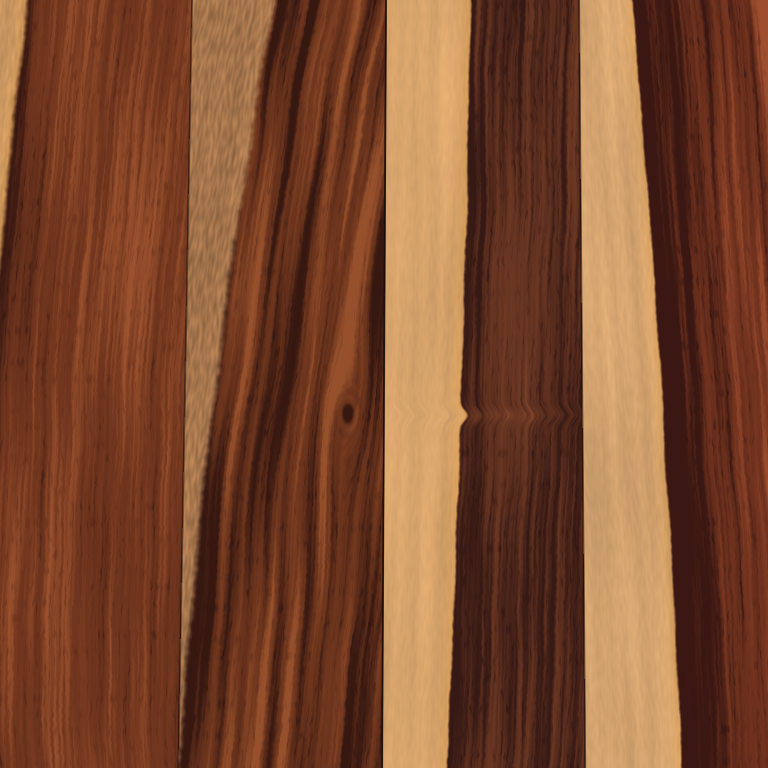
A three.js fragment shader for this texture:

```glsl
varying vec2 vUv;

// Seams between the four boards
const vec3 SEAM_BOTTOM = vec3(0.232, 0.4975, 0.762);
const vec3 SEAM_TOP = vec3(0.250, 0.5026, 0.754);
const float SEAM_WIDTH = 0.0011;

// Per board, left to right: sapwood edge x = base + slope * y + bow * y * y
const vec4 EDGE_BASE = vec4(-0.020, 0.232, 0.582, 0.887);
const vec4 EDGE_SLOPE = vec4(-0.020, 0.075, 0.045, -0.040);
const vec4 EDGE_BOW = vec4(0.076, 0.050, -0.014, -0.024);
const vec4 EDGE_SOFT = vec4(0.004, 0.005, 0.002, 0.002);

// Per board: heartwood tone and grain
const vec4 TONE = vec4(0.60, 0.47, 0.35, 0.20);
const vec4 TONE_RISE = vec4(0.05, 0.04, -0.03, 0.42);
const vec4 RIM_WIDTH = vec4(0.020, 0.020, 0.014, 0.030);
const vec4 BAND_FREQ = vec4(48.0, 56.0, 85.0, 75.0);
const vec4 BAND_CONTRAST = vec4(0.38, 1.05, 0.38, 0.52);
const vec4 SAP_FLECK = vec4(0.10, 0.24, 0.045, 0.055);

const vec3 DARK = vec3(0.215, 0.095, 0.070);
const vec3 RUSSET = vec3(0.420, 0.205, 0.118);
const vec3 AMBER = vec3(0.590, 0.320, 0.185);
const vec3 SEAM_COLOR = vec3(0.10, 0.045, 0.035);

const vec2 KNOT = vec2(0.453, 0.462);
const vec2 KNOT_REACH = vec2(0.030, 0.100);
const vec2 KNOT_CORE = vec2(0.007, 0.012);
const float NOTCH_Y = 0.459;
const float NOTCH_HEIGHT = 0.010;
const float NOTCH_DEPTH = 0.009;

vec2 gradient(vec2 cell) {
  float angle = 6.28318 * fract(sin(dot(cell, vec2(127.1, 311.7))) * 43758.5);
  return vec2(cos(angle), sin(angle));
}

float gradientNoise(vec2 p) {
  vec2 i = floor(p);
  vec2 f = p - i;
  vec2 w = f * f * f * (f * (f * 6.0 - 15.0) + 10.0);
  vec2 e = vec2(1.0, 0.0);
  float low = mix(dot(gradient(i), f), dot(gradient(i + e), f - e), w.x);
  float high = mix(dot(gradient(i + e.yx), f - e.yx), dot(gradient(i + 1.0), f - 1.0), w.x);
  return mix(low, high, w.y);
}

vec3 pick(vec4 board, vec3 a, vec3 b, vec3 c, vec3 d) {
  return a * board.x + b * board.y + c * board.z + d * board.w;
}

vec3 heartwood(vec4 board, vec2 p, float u, float seed, float notch) {
  // Grain lines spread around the knot and kink at the notch
  vec2 toKnot = p - KNOT;
  vec2 k = toKnot / KNOT_REACH;
  float knotArea = board.y * exp(-dot(k, k));
  float kink = notch * (1.0 - smoothstep(0.03, 0.14, u));
  float ripple = 0.0012 * gradientNoise(vec2(p.x * 45.0, p.y * 150.0));
  float sway = 0.010 * gradientNoise(vec2(u * 5.0 + seed, p.y * 3.0));
  float g = u + ripple + sway - 0.85 * toKnot.x * knotArea;

  // Stripes, from broad to hair-thin
  float broad = gradientNoise(vec2(g * 13.0 + seed, p.y * 1.8));
  float bands = gradientNoise(vec2(g * dot(board, BAND_FREQ) + seed, p.y * 1.5 + seed));
  float lines = gradientNoise(vec2(g * 150.0 + seed, p.y * 2.5));
  float hairs = gradientNoise(vec2(g * 320.0 + seed, p.y * 7.0));
  float pores = smoothstep(0.12, 0.5, gradientNoise(vec2(g * 300.0, p.y * 48.0 + seed)));

  float tone = dot(board, TONE) + dot(board, TONE_RISE) * max(u, 0.0) / 0.15;
  tone += 0.30 * broad + dot(board, BAND_CONTRAST) * bands + 0.30 * lines + 0.20 * hairs;
  tone -= 0.14 * pores + 0.38 * exp(-max(u, 0.0) / dot(board, RIM_WIDTH));
  tone += 0.20 * kink + 0.10 * knotArea;

  // Knot: faint rings around a dark core
  float r = length(toKnot / KNOT_CORE);
  tone += 0.10 * knotArea * sin(r * 4.5) * smoothstep(4.5, 1.0, r);
  tone -= 0.75 * board.y * (1.0 - smoothstep(0.35, 1.35, r));

  tone = clamp(tone, 0.0, 1.0);
  vec3 color = mix(DARK, RUSSET, smoothstep(0.0, 0.55, tone));
  color = mix(color, AMBER, smoothstep(0.5, 1.0, tone));
  return color * pick(board, vec3(1.03, 1.0, 0.97), vec3(1.0, 0.99, 0.94),
                      vec3(0.98, 1.03, 1.13), vec3(1.05, 0.96, 1.0));
}

vec3 sapwood(vec4 board, vec2 p, float u, float seed) {
  vec3 color = pick(board, vec3(0.80, 0.60, 0.39), vec3(0.65, 0.46, 0.30),
                    vec3(0.845, 0.645, 0.425), vec3(0.835, 0.645, 0.440));
  float streaks = gradientNoise(vec2(u * 70.0 + seed, p.y * 2.0));
  float patches = gradientNoise(vec2(p.x * 14.0 + seed, p.y * 4.0));
  float flecks = gradientNoise(vec2(u * 260.0, p.y * 50.0 + seed));
  color *= 1.0 + 0.09 * streaks + 0.07 * patches + dot(board, SAP_FLECK) * flecks;
  // Warm glow beside the heartwood
  float glow = exp(u / 0.008) * (1.0 - board.y);
  return color * mix(vec3(1.0), vec3(1.0, 0.95, 0.80), clamp(glow, 0.0, 1.0));
}

void main() {
  vec2 p = vUv;
  vec3 seams = mix(SEAM_BOTTOM, SEAM_TOP, p.y);
  float index = dot(step(seams, vec3(p.x)), vec3(1.0));
  vec4 board = 1.0 - step(0.5, abs(vec4(index) - vec4(0.0, 1.0, 2.0, 3.0)));
  float seed = index * 17.3 + 5.2;

  // Distance right of the sapwood edge
  float n = (p.y - NOTCH_Y) / NOTCH_HEIGHT;
  float notch = board.z * exp(-n * n);
  float edge = dot(board, EDGE_BASE + p.y * (EDGE_SLOPE + p.y * EDGE_BOW));
  float u = p.x - edge - NOTCH_DEPTH * notch;
  u += 0.004 * gradientNoise(vec2(seed, p.y * 9.0));

  float soft = dot(board, EDGE_SOFT);
  float rough = 0.5 * soft * gradientNoise(vec2(p.x * 90.0, p.y * 110.0));
  float heart = smoothstep(-soft, soft, u + rough);
  vec3 color = mix(sapwood(board, p, u, seed), heartwood(board, p, u, seed, notch), heart);

  // Dark joints
  vec3 gap = abs(p.x - seams);
  vec3 joint = 1.0 - smoothstep(vec3(0.3 * SEAM_WIDTH), vec3(1.9 * SEAM_WIDTH), gap);
  color = mix(color, SEAM_COLOR, dot(joint, vec3(0.55, 0.95, 0.65)));

  gl_FragColor = vec4(color, 1.0);
}
```
